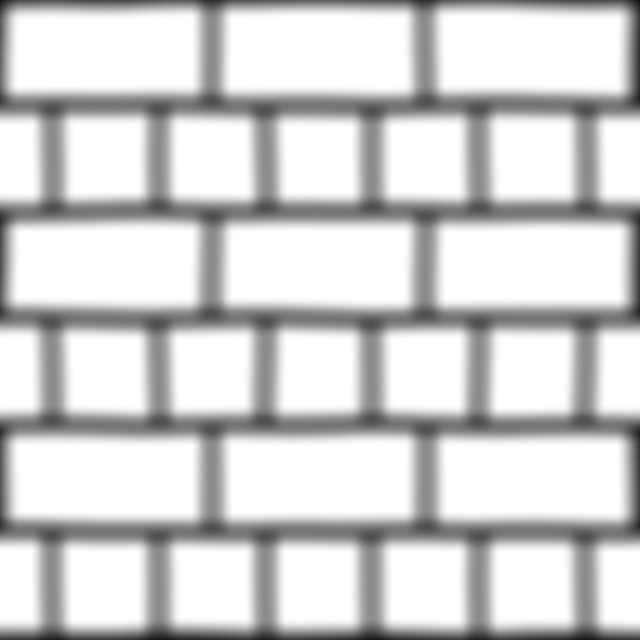
Give the GLSL for this pattern, as a Shadertoy shader.

```glsl
vec2 gradientAt(vec2 cell) {
    float h = fract(sin(dot(cell, vec2(127.1, 311.7))) * 4375.85);
    return vec2(cos(6.2832 * h), sin(6.2832 * h));
}

float gradientNoise(vec2 p) {
    vec2 cell = floor(p), f = fract(p);
    vec2 u = f * f * f * (f * (f * 6.0 - 15.0) + 10.0);
    float a = dot(gradientAt(cell), f);
    float b = dot(gradientAt(cell + vec2(1, 0)), f - vec2(1, 0));
    float c = dot(gradientAt(cell + vec2(0, 1)), f - vec2(0, 1));
    float d = dot(gradientAt(cell + vec2(1, 1)), f - vec2(1, 1));
    return mix(mix(a, b, u.x), mix(c, d, u.x), u.y);
}

// Soft coverage of a brick, from the offset to its lower left corner
float softBrick(vec2 p, vec2 size) {
    vec2 inside = min(p, size - p);
    return smoothstep(-0.11, 0.21, inside.x) * smoothstep(-0.09, 0.2, inside.y);
}

void mainImage(out vec4 fragColor, in vec2 fragCoord) {
    // Six courses, with a slight shift and a gentle wobble of the joints
    vec2 p = fragCoord / iResolution.xy * 6.0;
    vec2 wobble = vec2(gradientNoise(p * 0.9 + 3.7), gradientNoise(p * 0.9 + 19.3));
    p += vec2(0.012, -0.012) + 0.03 * wobble;

    // Add the light of nearby bricks; their blurred edges overlap in the joints
    float light = 0.0;
    for (int j = -1; j <= 1; j++) {
        float course = floor(p.y) + float(j);
        if (course < 0.0 || course > 5.0) continue;

        // Squares offset by half alternate with double-width bricks
        float isWide = mod(course, 2.0);
        float width = 1.0 + isWide;
        float start = 0.5 - 0.5 * isWide;
        for (int i = -1; i <= 1; i++) {
            float left = start + width * (floor((p.x - start) / width) + float(i));
            if (left + width <= 0.0 || left >= 6.0) continue;
            light += softBrick(p - vec2(left, course), vec2(width, 1.0));
        }
    }
    fragColor = vec4(vec3(min(light, 1.0)), 1.0);
}
```
